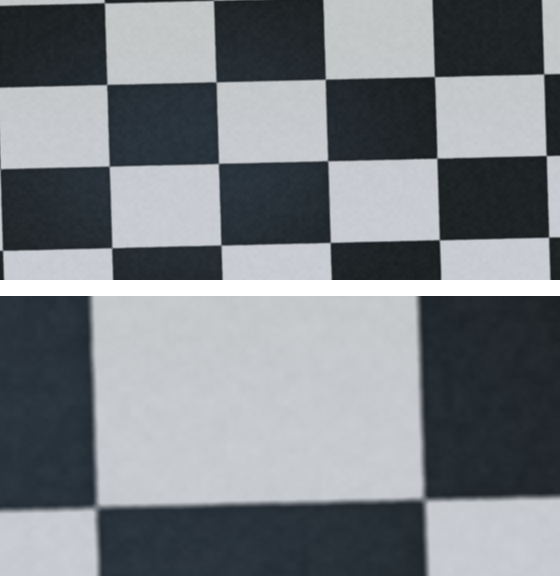
Top, the full canvas; bottom, a detail of the centre.
Reproduce this pattern procedurally as a WebGL 2 fragment shader.

```glsl
#version 300 es
precision highp float;

uniform vec2 u_resolution;
out vec4 fragColor;

const vec2 CELL = vec2(0.3904, 0.2917);
const vec2 ANCHOR = vec2(0.392, 0.405);
const vec2 SKEW = vec2(0.0305, -0.0242);
const float EDGE_BLUR = 0.0058;

const vec3 LIGHT_WARM = vec3(0.765, 0.780, 0.782);
const vec3 LIGHT_COOL = vec3(0.788, 0.798, 0.825);
const vec3 DARK_CORNER = vec3(0.118, 0.137, 0.145);
const vec3 DARK_CENTRE = vec3(0.168, 0.207, 0.243);

float hash(vec2 p) {
    return fract(sin(dot(p, vec2(127.1, 311.7))) * 43758.5453);
}

float valueNoise(vec2 p) {
    vec2 i = floor(p);
    vec2 f = fract(p);
    f = f * f * (3.0 - 2.0 * f);
    return mix(mix(hash(i), hash(i + vec2(1.0, 0.0)), f.x),
               mix(hash(i + vec2(0.0, 1.0)), hash(i + vec2(1.0, 1.0)), f.x), f.y);
}

// Layered grain centred on zero
float mottle(vec2 p, float frequency) {
    float sum = 0.0;
    float weight = 0.5;
    for (int octave = 0; octave < 3; octave++) {
        sum += weight * (valueNoise(p * frequency) - 0.5);
        frequency *= 1.9;
        weight *= 0.65;
    }
    return sum;
}

// Slightly rotated grid, one unit per square
vec2 gridCoords(vec2 p, vec2 cell, vec2 anchor, vec2 skew) {
    vec2 q = p - anchor;
    return (q + skew * q.yx) / cell + vec2(1.0, 0.0);
}

// Distance to the nearest grid line on each axis
vec2 lineDistance(vec2 grid, vec2 cell) {
    return (0.5 - abs(fract(grid) - 0.5)) * cell;
}

// 1 on light squares, 0 on dark ones, grey where corners meet
float checker(vec2 grid, vec2 distances, float blur) {
    vec2 id = floor(grid);
    float parity = 1.0 - 2.0 * mod(id.x + id.y, 2.0);
    vec2 ramp = clamp(distances / blur, 0.0, 1.0);
    return smoothstep(0.0, 1.0, 0.5 + 0.5 * parity * ramp.x * ramp.y);
}

vec3 lightTone(vec2 p, float grain) {
    vec3 tone = mix(LIGHT_COOL, LIGHT_WARM, smoothstep(0.1, 1.0, p.y));
    return tone + 0.035 * grain;
}

vec3 darkTone(vec2 p, float grain, float variation) {
    float falloff = length((p - vec2(0.68, 0.43)) * vec2(0.85, 1.25));
    vec3 tone = mix(DARK_CENTRE, DARK_CORNER, smoothstep(0.1, 0.85, falloff));
    return tone + 0.045 * grain + 0.012 * (variation - 0.5);
}

void main() {
    vec2 p = gl_FragCoord.xy / u_resolution.y;
    float blur = max(EDGE_BLUR, 1.0 / u_resolution.y);

    // Faint wobble keeps the edges from being ruler straight
    vec2 wobble = vec2(mottle(p, 45.0), mottle(p + 7.3, 45.0)) * 0.0018;
    vec2 grid = gridCoords(p + wobble, CELL, ANCHOR, SKEW);
    vec2 distances = lineDistance(grid, CELL);
    float coverage = checker(grid, distances, blur);

    // Surface colours
    float grain = mottle(p, 70.0);
    vec3 light = lightTone(p, grain);
    vec3 dark = darkTone(p, grain, hash(floor(grid)));

    // Dark squares deepen along their borders
    float rim = exp(-min(distances.x, distances.y) / 0.007);
    dark *= 1.0 - 0.22 * rim;

    fragColor = vec4(mix(dark, light, coverage), 1.0);
}
```
